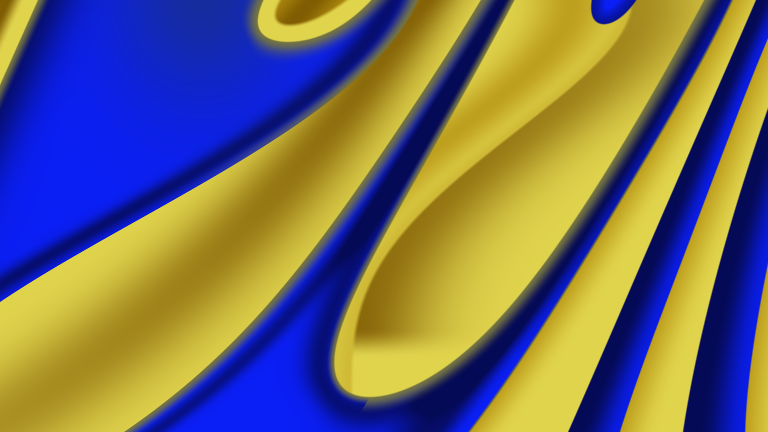
Give the GLSL for this background, as a WebGL 1 fragment shader.

```glsl
precision highp float;

uniform vec2 u_resolution;

const vec3 YELLOW = vec3(0.88, 0.83, 0.30);
const vec3 GOLD   = vec3(0.70, 0.56, 0.06);
const vec3 BROWN  = vec3(0.50, 0.36, 0.01);
const vec3 BLUE   = vec3(0.04, 0.12, 0.96);
const vec3 NAVY   = vec3(0.02, 0.04, 0.34);
const vec3 SLATE  = vec3(0.10, 0.19, 0.50);
const vec3 OLIVE  = vec3(0.45, 0.45, 0.26);
const float OLIVE_WIDTH = 0.045;
const float CREASE_WIDTH = 0.03;
const float STRIPE_FADE = 0.09;

// Quartic x(y) through five evenly spaced heights, bottom to top
float curve(float y, float a, float b, float c, float d, float e) {
  float t = 4.0 * y;
  float t1 = t - 1.0, t2 = t - 2.0, t3 = t - 3.0, t4 = t - 4.0;
  return a * t1 * t2 * t3 * t4 / 24.0 - b * t * t2 * t3 * t4 / 6.0
       + c * t * t1 * t3 * t4 / 4.0 - d * t * t1 * t2 * t4 / 6.0
       + e * t * t1 * t2 * t3 / 24.0;
}

// Approximate distance to a slanted finger open at the top, positive inside
float finger(vec2 p, vec2 tip, float slant, float halfWidth, float sharpness) {
  float rise = p.y - tip.y;
  float across = p.x - tip.x - slant * rise;
  float decay = exp(-sharpness * rise);
  float level = 1.0 - decay - across * across / (halfWidth * halfWidth);
  float gx = -2.0 * across / (halfWidth * halfWidth);
  float gy = sharpness * decay - slant * gx;
  return level / (length(vec2(gx, gy)) + 0.01);
}

float bell(float x, float width) {
  x /= width;
  return exp(-x * x);
}

float cover(float d) {
  float aa = 1.0 / u_resolution.y;
  return smoothstep(-aa, aa, d);
}

vec3 blueFold(float light) {
  return mix(NAVY, BLUE, clamp(light, 0.0, 1.0));
}

vec3 yellowStripe(float d) {
  return mix(GOLD, YELLOW, smoothstep(-0.04, STRIPE_FADE, d));
}

vec3 blueStripe(float d, float width) {
  return blueFold(0.9 * smoothstep(0.25, 1.0, d / width));
}

void main() {
  vec2 p = gl_FragCoord.xy / u_resolution.y;
  float x = p.x, y = p.y;

  // Signed offsets from the long edges, positive to the right
  float bandEdge   = x - curve(y, -0.185, -0.07, 0.336, 0.741, 0.968);
  float valleyEdge = x - curve(y, 0.287, 0.579, 0.782, 0.954, 1.113);
  float stripeA    = x - curve(y, 1.088, 1.262, 1.417, 1.565, 1.697);
  float stripeB    = x - curve(y, 1.315, 1.424, 1.532, 1.641, 1.750);
  float stripeC    = x - curve(y, 1.435, 1.523, 1.618, 1.713, 1.817);
  float stripeD    = x - curve(y, 1.581, 1.630, 1.697, 1.778, 1.875);
  float stripeE    = x - curve(y, 1.725, 1.752, 1.801, 1.866, 1.968);
  float corner     = x - 0.088 + 0.447 * (1.0 - y);

  // Rounded fingers
  float rise = y - 0.081;
  vec2 bowed = p - vec2(0.08 * rise * (1.0 - rise), 0.0);
  float lobe = finger(bowed, vec2(0.856, 0.081), 0.597, 0.22, 6.0);
  float loop = finger(p, vec2(0.667, 0.903), 0.70, 0.139, 17.0);
  float hollow = finger(p, vec2(0.671, 0.940), 0.92, 0.10, 17.0);
  float drop = finger(p, vec2(1.398, 0.944), 0.42, 0.066, 17.0);

  // Wide blue sheet
  float light = 1.0 - 0.85 * bell(bandEdge + 0.06, 0.045) - 0.9 * bell(corner, 0.09);
  vec3 color = blueFold(light);
  float haze = bell(length((p - vec2(0.47, 1.02)) / vec2(1.0, 1.2)), 0.22);
  color = mix(color, SLATE, 0.75 * haze);
  float rim = smoothstep(0.5, 0.85, y) * (1.0 - smoothstep(0.0, OLIVE_WIDTH, -bandEdge));
  color = mix(color, OLIVE, rim);
  color = mix(color, OLIVE, 1.0 - smoothstep(0.0, 0.035, -loop));
  color = mix(color, OLIVE, 1.0 - smoothstep(0.0, 0.03, corner));

  // Yellow band with a soft crease
  float fold = x - curve(y, -0.023, 0.324, 0.590, 0.799, 0.984);
  float foldWidth = fold < 0.0 ? mix(0.22, 0.05, y) : mix(0.20, 0.08, y);
  vec3 band = mix(YELLOW, BROWN, bell(fold, foldWidth) * mix(0.55, 0.95, y));
  color = mix(color, band, cover(bandEdge));

  // Blue valley around the large finger
  float toStripe = -stripeA;
  light = 1.0 - 0.7 * bell(valleyEdge - 0.07, CREASE_WIDTH)
        - 0.8 * bell(lobe + 0.03, CREASE_WIDTH)
        - 0.85 * smoothstep(0.015, 0.08, toStripe) * (1.0 - smoothstep(0.1, 0.22, toStripe));
  vec3 valley = blueFold(light);
  valley = mix(OLIVE, valley, smoothstep(0.0, OLIVE_WIDTH, valleyEdge));
  float lobeRim = x > 0.856 + 0.6 * rise ? 0.035 : 0.018;
  valley = mix(OLIVE, valley, smoothstep(0.0, lobeRim, -lobe));
  valley = mix(OLIVE, valley, smoothstep(0.0, 0.008, toStripe));
  color = mix(color, valley, cover(valleyEdge));

  // Alternating stripes on the right
  color = mix(color, yellowStripe(stripeA), cover(stripeA));
  color = mix(color, blueStripe(stripeB, stripeB - stripeC), cover(stripeB));
  color = mix(color, yellowStripe(stripeC), cover(stripeC));
  color = mix(color, blueStripe(stripeD, stripeD - stripeE), cover(stripeD));
  color = mix(color, yellowStripe(stripeE), cover(stripeE));

  // Large finger, split by a curved crease
  float crease = x - curve(y, 0.810, 0.826, 0.968, 1.264, 1.463);
  float shade = bell(crease, 0.17) * smoothstep(0.17, 0.24, y) * mix(1.0, 0.6, y);
  vec3 upper = mix(YELLOW, GOLD, 0.75 * bell(crease + 0.14, 0.09) + 0.3 * bell(crease, 0.03));
  vec3 lower = mix(YELLOW, BROWN, shade);
  color = mix(color, mix(upper, lower, smoothstep(-0.006, 0.006, crease)), cover(lobe));

  // Small shapes along the top
  color = mix(color, YELLOW, cover(loop));
  vec3 pocket = mix(GOLD, BROWN, bell(x - 0.67 - 0.9 * (y - 0.94), 0.06));
  color = mix(color, pocket, smoothstep(-0.004, 0.008, hollow));
  color = mix(color, blueFold(0.35 + 12.0 * drop), cover(drop));
  vec3 tab = mix(YELLOW, BROWN, smoothstep(0.03, 0.07, -corner));
  color = mix(color, tab, cover(-corner));

  gl_FragColor = vec4(color, 1.0);
}
```
